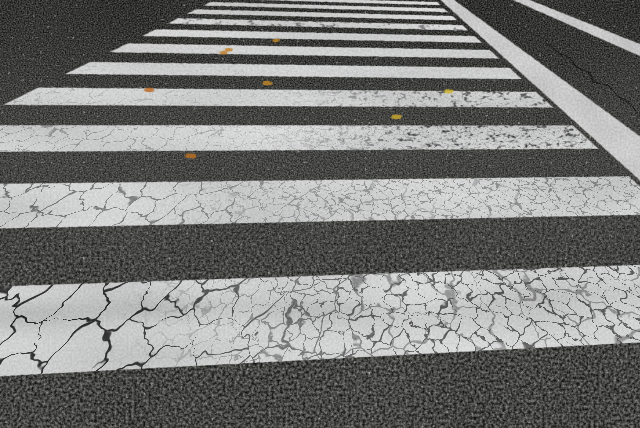
This pattern is drawn by a Shadertoy shader. Its source:

```glsl
// Worn zebra crossing in perspective on grainy asphalt, with two side lines and fallen leaves.

const float HORIZON = -0.1758;   // height of the vanishing line, measured down from the top
const float ROW_STEP = 0.457;    // depth between stripes
const float FIRST_ROW = 0.985;   // depth of the nearest stripe edge
const float PAINT_HALF = 0.257;  // half the painted share of a row

vec2 hash2(vec2 p) {
    vec3 q = fract(p.xyx * vec3(0.1031, 0.1030, 0.0973));
    q += dot(q, q.yzx + 33.33);
    return fract((q.xx + q.yz) * q.zy);
}

float gradientDot(vec2 cell, vec2 offset) {
    float angle = 6.2832 * hash2(cell).x;
    return dot(vec2(cos(angle), sin(angle)), offset);
}

float gradientNoise(vec2 p) {
    vec2 i = floor(p), f = p - i;
    vec2 w = f * f * f * (f * (f * 6.0 - 15.0) + 10.0);
    vec2 e = vec2(1.0, 0.0);
    float a = mix(gradientDot(i, f), gradientDot(i + e, f - e), w.x);
    float b = mix(gradientDot(i + e.yx, f - e.yx), gradientDot(i + 1.0, f - 1.0), w.x);
    return mix(a, b, w.y);
}

// Gap between the two nearest cell points: zero along cell borders
float cellBorder(vec2 p) {
    vec2 i = floor(p), f = p - i;
    float nearest = 9.0, second = 9.0;
    for (int y = -1; y <= 1; y++)
    for (int x = -1; x <= 1; x++) {
        vec2 cell = vec2(x, y);
        float d = length(cell + hash2(i + cell) - f);
        second = min(second, max(nearest, d));
        nearest = min(nearest, d);
    }
    return second - nearest;
}

float cracks(vec2 p, float width) {
    vec2 warp = vec2(gradientNoise(p * 1.7), gradientNoise(p * 1.7 + 31.0));
    vec2 q = p + 0.35 * warp + 0.1 * gradientNoise(p * 6.0);
    float opening = width * clamp(0.65 + 1.5 * gradientNoise(p * 0.8 + 7.0), 0.0, 1.4);
    return 1.0 - smoothstep(opening * 0.3, opening + 0.015, cellBorder(q));
}

float cover(float d, float softness) {
    return smoothstep(-softness, softness, d);
}

// Signed distance to the right of the slanted line x = start + slope * y
float rightOf(vec2 p, float start, float slope) {
    return (p.x - start - slope * p.y) / sqrt(1.0 + slope * slope);
}

float asphaltTone(vec2 p) {
    float near = smoothstep(0.1, 0.8, p.y);
    float grain = mix(gradientNoise(p * 270.0), gradientNoise(p * 150.0), near);
    float fine = gradientNoise(p * 310.0 + 50.0);
    float tone = mix(0.2, 0.272, smoothstep(0.0, 0.35, p.y)) + 0.02 * gradientNoise(p * 5.0);
    tone += mix(0.17, 0.32, near) * grain + 0.17 * fine;
    tone += 0.2 * smoothstep(0.35, 0.6, gradientNoise(p * 120.0 + 90.0));
    // One long fissure beyond the side line
    float fissure = abs(p.y - 0.1 - 0.72 * (p.x - 1.27) - 0.02 * gradientNoise(p * 25.0));
    tone -= 0.1 * (1.0 - smoothstep(0.001, 0.004, fissure)) * smoothstep(1.25, 1.32, p.x);
    return max(tone, 0.07);
}

float paintTone(vec2 p, vec2 ground, float row) {
    float tone = 0.81 + 0.1 * gradientNoise(p * vec2(2.5, 9.0)) + 0.07 * gradientNoise(p * 190.0);
    // Tyre smear along the nearest stripe
    float smear = exp(-pow((p.y - 0.74 + 0.03 * p.x) / 0.035, 2.0));
    tone -= 0.07 * smear * (0.7 + gradientNoise(p * vec2(4.0, 12.0)));
    // Wide cracks to the left, fine crazing to the right, fading with distance
    float rightward = smoothstep(0.15, 1.0, p.x);
    float age = exp(-0.55 * max(row, 0.0));
    float crack = cracks(ground * 10.0, 0.075) * (1.0 - 0.6 * rightward);
    crack = max(crack, cracks(ground * 23.0, 0.11) * rightward * 0.75);
    tone -= 0.6 * crack * age;
    // Scuffed patches on the middle stripes and one far stripe
    float patchMask = smoothstep(0.55, 1.1, p.x) * step(2.0, row) * step(row, 3.0);
    patchMask = max(patchMask, 0.75 * step(abs(row - 7.0), 0.1));
    float scuff = gradientNoise(p * vec2(38.0, 90.0)) + 0.7 * gradientNoise(p * vec2(120.0, 170.0));
    return tone - 0.42 * patchMask * smoothstep(0.05, 0.6, scuff);
}

vec3 addLeaves(vec3 color, vec2 p, float pixel) {
    for (int n = 0; n < 8; n++) {
        vec2 h = hash2(vec2(float(n) * 7.3 + 2.0, 19.0));
        vec2 center = vec2(0.3 + 0.75 * h.x, 0.08 + 0.42 * h.y * h.y);
        float size = 0.005 + 0.005 * h.y;
        float d = length((p - center) * vec2(0.7, 1.5)) + 0.003 * gradientNoise(p * 150.0);
        vec3 leaf = mix(vec3(0.72, 0.38, 0.12), vec3(0.82, 0.72, 0.2), h.x);
        color = mix(color, leaf, 0.8 * cover(size - d, pixel));
    }
    return color;
}

void mainImage(out vec4 fragColor, in vec2 fragCoord) {
    float pixel = 1.0 / iResolution.y;
    vec2 p = vec2(fragCoord.x, iResolution.y - fragCoord.y) * pixel;

    // Undo the tilt and the perspective of the road
    float u = p.x - 0.75;
    float level = (p.y - 0.029 * u) / (1.0 - 0.0973 * u);
    float depth = 1.0 / (level - HORIZON);
    float row = (depth - FIRST_ROW) / ROW_STEP;
    vec2 ground = vec2(u * depth, depth) + 4.0;

    // Crossing stripes, cut off by the slanted sides
    float ragged = 0.0012 * gradientNoise(p * 110.0);
    float rowDist = PAINT_HALF - abs(fract(row - PAINT_HALF + 0.5) - 0.5);
    float rowScale = depth * depth / ROW_STEP;
    float paint = cover(rowDist / rowScale + ragged, pixel * 0.8);
    paint *= cover(rightOf(p, 0.502, -2.016) + ragged, pixel);
    paint *= cover(ragged - rightOf(p, 1.016, 1.1), pixel);

    // Solid side lines
    float sideLine = cover(min(rightOf(p, 1.029, 1.106), -rightOf(p, 1.061, 1.364)) + ragged, pixel);
    float laneLine = cover(min(rightOf(p, 1.199, 2.26), -rightOf(p, 1.238, 2.5)) + ragged, pixel);
    float lines = max(sideLine, laneLine);

    float stripe = paintTone(p, ground, floor(row));
    float linePaint = 0.79 + 0.08 * gradientNoise(p * 190.0) + 0.06 * gradientNoise(p * 12.0);
    vec3 color = asphaltTone(p) * vec3(1.0, 1.01, 0.97);
    color = mix(color, stripe * vec3(0.997, 1.0, 1.0), paint);
    color = mix(color, vec3(linePaint), lines);
    fragColor = vec4(addLeaves(color, p, pixel), 1.0);
}
```
